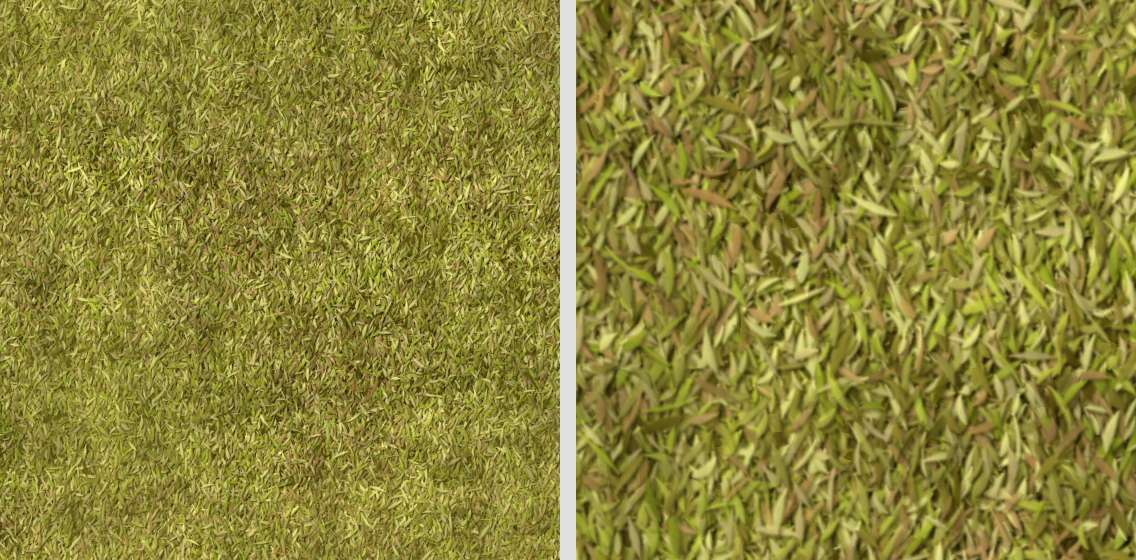
Left: the whole. Right: its middle third, enlarged.
A three.js fragment shader for this texture:

```glsl
// Sunlit, half-dry lawn: layers of short tapered blades over shaded thatch.
varying vec2 vUv;

const int LAYERS = 14;
const float EDGE = 0.0017;
const float OPACITY = 0.88;

const vec3 SHADE   = vec3(0.33, 0.29, 0.04);
const vec3 OLIVE   = vec3(0.50, 0.46, 0.15);
const vec3 MOSS    = vec3(0.57, 0.56, 0.24);
const vec3 LEAF    = vec3(0.63, 0.65, 0.21);
const vec3 STRAW   = vec3(0.71, 0.66, 0.42);
const vec3 SUNLIT  = vec3(0.78, 0.77, 0.46);
const vec3 RUSSET  = vec3(0.64, 0.47, 0.29);
const vec3 FRESH   = vec3(0.54, 0.63, 0.09);
const vec3 SHADOW  = vec3(0.64, 0.62, 0.42);

vec4 hash4(vec2 cell, float seed) {
  vec4 p = fract(vec4(cell.xyx, seed) * vec4(0.1031, 0.1030, 0.0973, 0.1099));
  p += dot(p, p.wzxy + 33.33);
  return fract((p.xxyz + p.yzzw) * p.zywx);
}

// Broad uneven patches from layered, warped sines, 0 to 1.
float patches(vec2 p, float seed) {
  float sum = 0.0;
  float weight = 0.5;
  for (int i = 0; i < 4; i++) {
    p = mat2(0.8, 0.6, -0.6, 0.8) * p * 1.7 + seed;
    p += 0.6 * sin(p.yx * 1.3);
    sum += weight * sin(p.x) * sin(p.y);
    weight *= 0.7;
  }
  return smoothstep(-0.7, 0.7, sum);
}

// Blade tone chosen by share, with some russet and fresh green ones.
vec3 bladeColour(float pick, float accent, float dryness) {
  vec3 colour = mix(SHADE, OLIVE, step(0.05, pick));
  colour = mix(colour, MOSS, step(0.25, pick));
  colour = mix(colour, LEAF, step(0.48, pick));
  colour = mix(colour, STRAW, step(0.61, pick));
  colour = mix(colour, SUNLIT, step(0.79, pick));
  float russet = step(accent, 0.02 + 0.18 * dryness);
  float fresh = step(0.81 + 0.14 * dryness, accent);
  colour = mix(colour, RUSSET, 0.7 * russet);
  return mix(colour, FRESH, 0.65 * fresh);
}

// Coverage of a bent blade, pointed at both ends; q.y runs along it.
float bladeMask(vec2 q, float halfLength, float halfWidth, float bend, float edge) {
  float t = q.y / halfLength;
  float side = abs(q.x - bend * t * t);
  float taper = halfWidth * (1.0 - t * t) * (1.0 - 0.3 * t);
  float inside = 1.0 - smoothstep(0.9, 1.05, abs(t));
  return inside * (1.0 - smoothstep(-edge, edge, side - taper));
}

// Upright cellular flecks showing between the blades.
vec3 thatch(vec2 uv) {
  vec2 p = uv * vec2(150.0, 85.0);
  vec2 cell = floor(p);
  float nearest = 9.0;
  float tone = 0.0;
  for (int y = -1; y <= 1; y++) {
    for (int x = -1; x <= 1; x++) {
      vec2 id = cell + vec2(float(x), float(y));
      vec4 rnd = hash4(id, 91.0);
      float d = length(id + rnd.xy - p);
      tone = d < nearest ? rnd.z : tone;
      nearest = min(nearest, d);
    }
  }
  vec3 colour = mix(SHADE * 0.7, OLIVE, tone);
  return colour * (1.1 - 0.4 * nearest);
}

// Paints one jittered grid of blades and their cast shadows over the base.
vec3 bladeLayer(vec3 base, vec2 uv, float scale, float seed, float dryness, float clump) {
  vec2 p = uv * scale + hash4(vec2(seed, 7.0), 3.0).xy * 20.0;
  vec2 cell = floor(p);
  float edge = EDGE * scale;
  for (int y = -1; y <= 1; y++) {
    for (int x = -1; x <= 1; x++) {
      vec2 id = cell + vec2(float(x), float(y));
      vec4 place = hash4(id, seed);
      vec4 look = hash4(id + 57.0, seed + 19.0);
      // Most blades lean a little from upright; some lie any way.
      float lean = place.z - 0.5;
      float angle = lean * mix(1.6, 5.5, step(0.66, place.w));
      float c = cos(angle);
      float s = sin(angle);
      mat2 turn = mat2(c, -s, s, c);
      vec2 offset = p - id - mix(vec2(0.1), vec2(0.9), place.xy);
      vec2 q = turn * offset;
      float halfLength = mix(0.40, 0.92, look.x * look.x);
      float halfWidth = mix(0.07, 0.16, look.y);
      float bend = (fract(look.y * 17.0) - 0.5) * 0.24;

      vec2 shadowQ = turn * (offset + vec2(-0.09, 0.08));
      float shadow = bladeMask(shadowQ, halfLength, halfWidth, bend, edge * 1.5);
      base *= mix(vec3(1.0), SHADOW, shadow);

      float blade = bladeMask(q, halfLength, halfWidth, bend, edge);
      float light = mix(0.90, 1.13, fract(look.z * 13.0));
      light *= 1.0 + 0.08 * q.y / halfLength - 0.07 * q.x / halfWidth;
      float pick = look.z + 0.22 * (clump - 0.5);
      vec3 tint = bladeColour(pick, look.w, dryness) * light;
      base = mix(base, tint, OPACITY * blade);
    }
  }
  return base;
}

void main() {
  float dryness = patches(vUv * 4.0, 1.7);
  float softness = patches(vUv * 2.6, 4.3);
  float clump = patches(vUv * 19.0, 2.9);
  float sweep = patches(vUv * 5.0, 6.1);
  vec3 colour = thatch(vUv);
  for (int i = 0; i < LAYERS; i++) {
    float depth = float(i) / float(LAYERS - 1);
    float scale = mix(44.0, 64.0, fract(depth * 5.3));
    colour = bladeLayer(colour, vUv, scale, float(i) + 1.0, dryness, clump);
  }
  // Matted areas lose contrast; clumps and sweeps differ in brightness.
  colour = mix(colour, mix(MOSS, OLIVE, 0.2), 0.26 * softness);
  colour *= 1.0 + 0.12 * (clump - 0.5) + 0.10 * (sweep - 0.5);
  gl_FragColor = vec4(colour * 1.09, 1.0);
}
```
